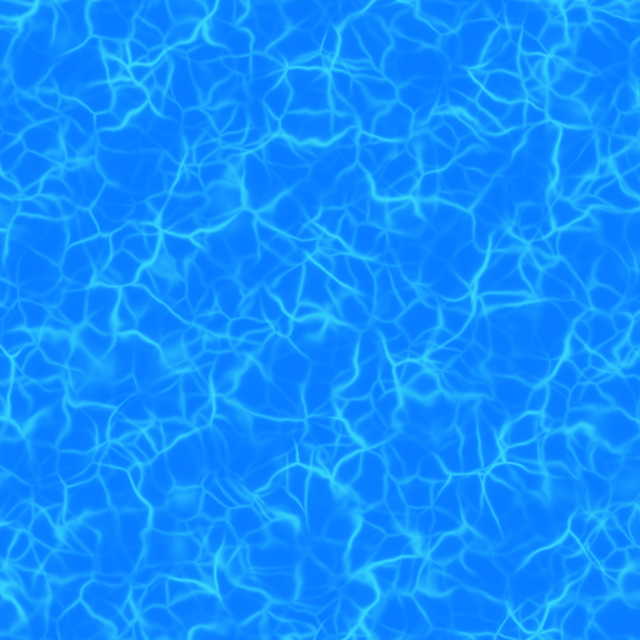
Give the GLSL for this texture, as a WebGL 1 fragment shader.

```glsl
precision highp float;
// Sunlit pool water: pale caustic threads over saturated blue.
// Three layers of cell borders are bent by layered sines, faded along their
// length, and combined with a few soft patches of gathered light.
uniform vec2 u_resolution;

#define COARSE_CELLS 9.0
#define LAYER_RATIO 1.45
#define LAYER_FADE 0.72
#define WARP_FREQ 20.0
#define WARP_SIZE 0.026
#define FADE_FREQ 21.0
#define CORE_WIDTH 0.0043
#define HALO_WIDTH 0.0105
#define PATCH_CELLS 4.0
#define PATCH_RADIUS 0.11
#define DEEP_BLUE vec3(0.025, 0.48, 1.0)
#define LIGHT_CYAN vec3(0.22, 0.85, 0.98)

vec2 hash2(vec2 p) {
  vec3 q = fract(p.xyx * vec3(0.1031, 0.1030, 0.0973));
  q += dot(q, q.yzx + 33.33);
  return fract((q.xx + q.yz) * q.zy);
}

// Layered sines, roughly -1 to 1
float ripple(vec2 p) {
  float sum = 0.0, amp = 0.5;
  for (int i = 0; i < 5; i++) {
    sum += amp * sin(p.x + 1.3 * sin(p.y));
    p = mat2(0.8, 0.6, -0.6, 0.8) * p * 1.6 + vec2(1.7, 4.1);
    amp *= 0.6;
  }
  return sum;
}

vec2 warp(vec2 p, float seed) {
  vec2 q = p * WARP_FREQ + seed;
  return p + WARP_SIZE * vec2(ripple(q), ripple(q.yx + 9.4));
}

// Cellular noise: x = distance to the cell border, y = distance to its point
vec2 cells(vec2 p) {
  vec2 base = floor(p), f = p - base;
  vec2 nearCell = vec2(0.0), nearest = vec2(8.0);
  for (int y = -1; y <= 1; y++) {
    for (int x = -1; x <= 1; x++) {
      vec2 cell = vec2(float(x), float(y));
      vec2 to = cell + hash2(base + cell) - f;
      if (dot(to, to) < dot(nearest, nearest)) {
        nearest = to;
        nearCell = cell;
      }
    }
  }
  float border = 8.0;
  for (int y = -2; y <= 2; y++) {
    for (int x = -2; x <= 2; x++) {
      vec2 cell = nearCell + vec2(float(x), float(y));
      vec2 to = cell + hash2(base + cell) - f;
      vec2 gap = to - nearest;
      if (dot(gap, gap) > 0.0001)
        border = min(border, dot(0.5 * (nearest + to), normalize(gap)));
    }
  }
  return vec2(border, length(nearest));
}

// Bright core with a faint halo, fading in and out along the thread
float thread(vec2 p, float scale, float seed) {
  float d = cells(warp(p, seed) * scale + seed).x / scale;
  float core = d / CORE_WIDTH;
  float glow = 0.72 * exp(-core * core) + 0.2 * exp(-d / HALO_WIDTH);
  float fade = ripple(p * FADE_FREQ + seed * 3.1);
  return glow * mix(0.13, 1.0, smoothstep(-0.5, 0.7, fade));
}

// Cloudy patches where light gathers
float patches(vec2 p) {
  float d = cells(warp(p, 61.0) * PATCH_CELLS + 40.0).y / PATCH_RADIUS;
  float streaks = 0.75 + 0.25 * ripple(p * 75.0);
  float presence = smoothstep(-0.1, 0.6, ripple(p * 9.0 + 5.0));
  return 0.55 * exp(-d * d) * streaks * presence;
}

void main() {
  vec2 p = gl_FragCoord.xy / u_resolution.y;
  float light = patches(p);
  float scale = COARSE_CELLS, gain = 1.0;
  for (int i = 0; i < 3; i++) {
    float layer = gain * thread(p, scale, 11.0 + 17.0 * float(i));
    light += layer * (1.0 - light);
    scale *= LAYER_RATIO;
    gain *= LAYER_FADE;
  }
  gl_FragColor = vec4(mix(DEEP_BLUE, LIGHT_CYAN, clamp(light, 0.0, 1.0)), 1.0);
}
```
